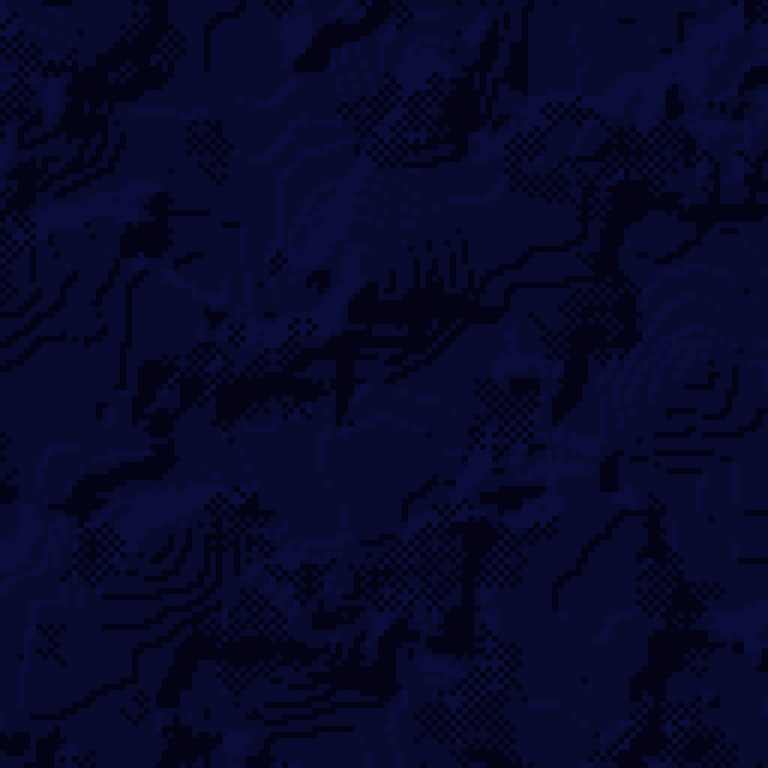
Reproduce this texture procedurally as a Shadertoy shader.

```glsl
// Night-blue blocky relief map: stepped terrain lit from the upper left, with dithered cliffs.

const float CELLS = 128.0;          // blocks along the canvas height
const float ROLL_HEIGHT = 1.3;      // steps in the gentle plains
const float CLIFF_HEIGHT = 7.0;     // steps across a cliff band
const float CLIFF_WIDTH = 0.25;     // half width of a cliff band
const float PEAK_GRID = 3.0;        // possible peaks along the canvas
const float PEAK_SLOPE = 12.5;      // steps per peak-grid unit
const float PEAK_RADIUS = 0.42;
const float PEAK_CHANCE = 0.5;
const float ROUGH_LEVEL = 0.2;      // higher gives fewer dithered patches
const float SHADOW_SPREAD = 0.15;   // soft darkening beside dark blocks
const vec3 PLAIN_BLUE = vec3(0.030, 0.040, 0.180);
const vec3 LIT_BLUE = vec3(0.040, 0.052, 0.224);
const vec3 SHADE_BLUE = vec3(0.013, 0.015, 0.098);

float hash(vec2 p) {
    vec3 q = fract(p.xyx * 0.1031);
    q += dot(q, q.yzx + 33.33);
    return fract((q.x + q.y) * q.z);
}

// Layered sines, turned and bent at every octave
float waves(vec2 p) {
    const mat2 turn = mat2(0.8, 0.6, -0.6, 0.8);
    float sum = 0.0, gain = 1.0;
    for (int i = 0; i < 4; i++) {
        p = turn * p + vec2(2.3, 5.1);
        vec2 bent = p + 0.8 * sin(p.yx * 0.7 + float(i));
        sum += gain * sin(bent.x) * sin(bent.y);
        gain *= 0.47;
        p *= 1.93;
    }
    return sum;
}

// Cellular noise: cones around scattered points
float peaks(vec2 p) {
    vec2 home = floor(p);
    float best = 0.0;
    for (int y = -1; y <= 1; y++)
    for (int x = -1; x <= 1; x++) {
        vec2 id = home + vec2(x, y);
        if (hash(id + 71.0) > PEAK_CHANCE) continue;
        vec2 summit = id + vec2(hash(id + 13.0), hash(id + 37.0));
        best = max(best, PEAK_RADIUS - distance(p, summit));
    }
    return best;
}

float cliffField(vec2 p) {
    return waves(p * 9.0 + vec2(17.0, 4.0));
}

// Terrain height in whole steps
float stepHeight(vec2 cell) {
    vec2 p = cell / CELLS;
    float height = ROLL_HEIGHT * waves(p * 10.0);
    height += CLIFF_HEIGHT * smoothstep(-CLIFF_WIDTH, CLIFF_WIDTH, cliffField(p));
    height += PEAK_SLOPE * peaks(p * PEAK_GRID + 5.0);
    return floor(height);
}

// -1 shaded, 0 plain, 1 lit
float blockTone(vec2 cell) {
    float slope = stepHeight(cell) - stepHeight(cell + vec2(-1.0, 1.0));
    float tone = clamp(slope, -1.0, 1.0);

    // Checkered dither in rough patches near the cliffs
    vec2 p = cell / CELLS;
    bool nearCliff = abs(cliffField(p)) < 1.8 * CLIFF_WIDTH;
    bool rough = waves(p * 17.0 + 31.0) > ROUGH_LEVEL;
    bool checker = mod(cell.x + cell.y, 2.0) > 0.5;
    if (nearCliff && rough && checker && hash(cell + 200.0) < 0.88) tone = -1.0;
    return tone;
}

vec3 toneColor(float tone) {
    return mix(PLAIN_BLUE, tone > 0.0 ? LIT_BLUE : SHADE_BLUE, abs(tone));
}

void mainImage(out vec4 fragColor, in vec2 fragCoord) {
    vec2 p = fragCoord / iResolution.y * CELLS;
    float pixel = CELLS / iResolution.y;
    vec2 corner = floor(p - 0.5);

    // Blend the four nearest blocks by pixel coverage and gather their soft shadow
    vec3 color = vec3(0.0);
    float shadow = 0.0;
    for (int y = 0; y <= 1; y++)
    for (int x = 0; x <= 1; x++) {
        vec2 cell = corner + vec2(x, y);
        vec2 away = abs(p - cell - 0.5);
        vec2 cover = clamp((0.5 - away) / pixel + 0.5, 0.0, 1.0);
        vec2 nearness = 1.0 - away;
        float tone = blockTone(cell);
        color += cover.x * cover.y * toneColor(tone);
        shadow += nearness.x * nearness.y * max(-tone, 0.0);
    }
    fragColor = vec4(color * (1.0 - SHADOW_SPREAD * shadow), 1.0);
}
```
